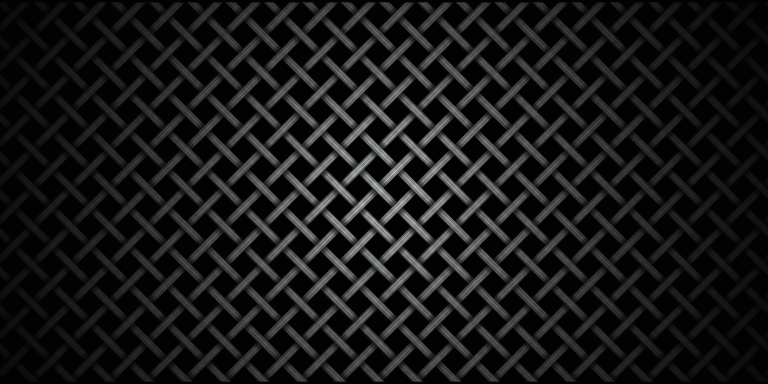
Write a WebGL 2 fragment shader that draws this pattern.

```glsl
#version 300 es
precision highp float;
// Diagonal woven wire mesh, 20 by 10 repeats, lit from the centre on black.
uniform vec2 u_resolution;
out vec4 fragColor;

const float PI = 3.14159265;
const float ROWS = 10.0;           // repeats down the canvas
const float HALF_WIDTH = 0.147;    // wire radius, in wire spacings
const vec2 CROSSING = vec2(0.984, 0.510);
const vec3 BACKDROP = vec3(0.006);
const vec3 STEEL = vec3(0.59, 0.605, 0.60);

// Fine lengthwise strands with uneven wear, different on every wire.
float strands(float across, float along, float id) {
    float drift = 0.5 * sin(along * 2.3 + id * 4.1);
    float grain = sin(across * 17.0 + drift + id * 1.7);
    grain += 0.5 * sin(across * 31.0 - drift * 2.0 + id * 5.3);
    float wear = sin(along * 5.7 + id * 2.9) * sin(along * 13.1 + id * 7.7);
    return 1.0 + 0.15 * grain + 0.08 * wear;
}

// Returns tone, coverage and weave height of one family of wires.
vec3 wire(float position, float along, float side, float blur) {
    float id = round(position);
    float offset = position - id;
    float height = side * cos(PI * (along + id));
    float across = clamp(offset / HALF_WIDTH, -1.0, 1.0);

    // Round profile, lit from above, shaded where the wire dips under.
    float lit = across * 0.9 - 0.15;
    float tone = 0.42 + 0.58 * sqrt(max(1.0 - lit * lit, 0.0));
    tone *= 1.0 - 0.45 * pow(abs(across), 4.0);
    tone *= strands(across * 0.5, along, id);
    tone *= mix(0.32, 1.0, smoothstep(-0.97, -0.30, height));
    tone *= 0.93 + 0.07 * height;

    float cover = 1.0 - smoothstep(HALF_WIDTH - blur, HALF_WIDTH + blur, abs(offset));
    return vec3(tone, cover, height);
}

// Wide falloff plus a small bright spot.
float lamp(vec2 p, vec2 centre) {
    vec2 d = p - centre;
    float r2 = dot(d, d);
    return 0.76 * exp(-2.0 * r2) + 0.28 * exp(-16.0 * r2);
}

// Dark strips along the lower and upper borders.
float border(float y, float margin, float blur) {
    return smoothstep(margin - blur, margin + blur, min(y, 1.0 - y));
}

void main() {
    vec2 p = gl_FragCoord.xy / u_resolution.y;
    float pixel = 1.0 / u_resolution.y;
    vec2 q = (p - CROSSING) * ROWS;
    float falling = q.x + q.y;
    float rising = q.x - q.y;
    float blur = 0.8 * ROWS * pixel;

    vec3 first = wire(falling, rising, 1.0, blur);
    vec3 second = wire(rising, falling, -1.0, blur);

    // The higher wire is laid over the lower one.
    bool firstOnTop = first.z > second.z;
    vec3 top = firstOnTop ? first : second;
    vec3 under = firstOnTop ? second : first;
    float tone = mix(under.x * under.y, top.x, top.y);

    vec2 centre = vec2(0.5 * u_resolution.x / u_resolution.y, 0.5);
    float light = lamp(p, centre) * border(p.y, 0.006, pixel);
    fragColor = vec4(BACKDROP + STEEL * tone * light, 1.0);
}
```
